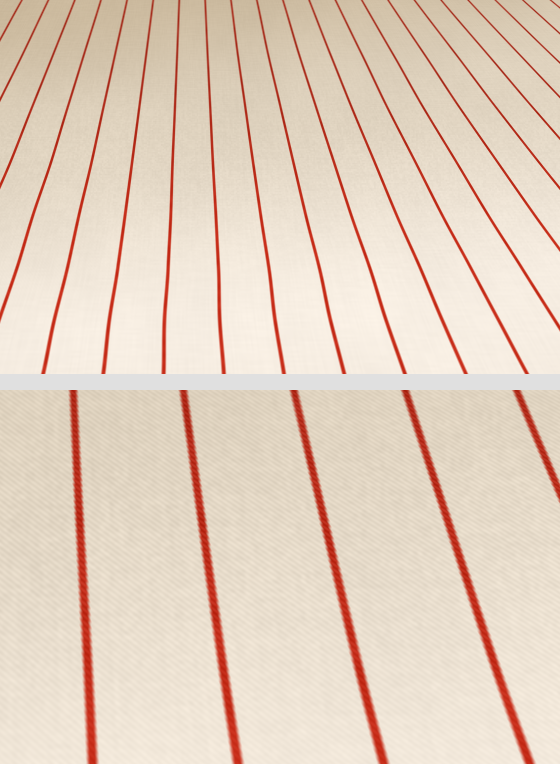
Top: the whole. Bottom: its middle third, enlarged.
This texture is drawn by a WebGL 2 fragment shader. Its source:

```glsl
#version 300 es
precision highp float;
// Cream twill cloth with thin red woven stripes, receding into the distance.
// The stripe spacing shrinks with depth; stripes repeat with fract, the weave
// is a diagonal sine, and focus is sharpest in a band above the centre.

#define NEAR_GAP 0.162      // stripe spacing at the bottom edge
#define FAR_GAP 0.0695      // stripe spacing at the top edge
#define STRIPE_HALF 0.032   // half stripe width, in stripe spacings
#define THREADS 16.0        // twill ribs per stripe spacing
#define FOCUS_DEPTH 0.42    // sharpest row, measured from the top
#define SHADE vec3(0.79, 0.72, 0.61)
#define CLOTH vec3(0.87, 0.82, 0.74)
#define LIGHT vec3(0.97, 0.935, 0.89)
#define FAR_RED vec3(0.64, 0.13, 0.07)
#define NEAR_RED vec3(0.77, 0.14, 0.06)

uniform vec2 u_resolution;
out vec4 fragColor;

float hash(vec2 p) {
    return fract(sin(dot(p, vec2(127.1, 311.7))) * 43758.5453);
}

float noise(vec2 p) {
    vec2 i = floor(p), f = fract(p);
    f = f * f * (3.0 - 2.0 * f);
    float low = mix(hash(i), hash(i + vec2(1, 0)), f.x);
    float high = mix(hash(i + vec2(0, 1)), hash(i + vec2(1, 1)), f.x);
    return mix(low, high, f.y);
}

void main() {
    vec2 uv = gl_FragCoord.xy / u_resolution;
    vec2 p = uv * vec2(1.5, 1.0);
    float t = 1.0 - uv.y;   // 0 at the far edge, 1 at the near edge

    // Perspective: canvas position to stripe count across and depth along
    float gap = mix(FAR_GAP, NEAR_GAP, t) - 0.005 * t * (1.0 - t);
    float axis = mix(0.4785, 0.4375, t);
    float across = (p.x - axis) / gap;
    across -= 0.00011 * across * across * across;
    float along = 1.0 / gap;

    // Slight waviness of the cloth
    across += 0.05 * (noise(vec2(across * 0.3, t * 7.0) + 4.0) - 0.5);

    // Depth of field
    float defocus = abs(t - FOCUS_DEPTH);
    float focus = exp(-16.0 * defocus * defocus);
    float blur = max(0.0018 + 0.0032 * defocus, 0.75 / u_resolution.y);

    // Twill ribs, faded where they are out of focus or too fine to draw
    float ribs = across * THREADS + along * 25.0;
    float resolved = 1.0 - smoothstep(0.35, 0.75, fwidth(ribs));
    float twill = sin(6.28318 * ribs) * focus * resolved;

    // Ground: light falls from the near right, with soft mottling
    vec3 color = mix(SHADE, CLOTH, smoothstep(0.0, 0.4, t + 0.2 * uv.x));
    color = mix(color, LIGHT, smoothstep(0.25, 0.9, t + 0.18 * uv.x - 0.07));
    float mottle = noise(p * 6.0) + 0.5 * noise(p * 17.0) - 0.75;
    float slub = noise(vec2(across * 30.0, along * 4.0))
               + noise(vec2(across * 4.0, along * 40.0)) - 1.0;
    float grain = noise(p * 240.0) - 0.5;
    color += 0.018 * mottle + 0.012 * slub + 0.03 * focus * grain;
    color += 0.018 * twill;

    // Stripes: distance to the nearest one, with edges stepped by the weave
    float dist = abs(fract(across + 0.5) - 0.5) * gap;
    float halfWidth = (STRIPE_HALF + 0.004 * twill) * gap;
    float cover = 1.0 - smoothstep(halfWidth - blur, halfWidth + blur, dist);
    vec3 red = mix(FAR_RED, NEAR_RED, smoothstep(0.1, 0.7, t));
    red += 0.04 * twill + 0.04 * (noise(vec2(floor(across + 0.5), t * 60.0)) - 0.5);
    color = mix(color, red, 0.96 * cover);

    fragColor = vec4(clamp(color, 0.0, 1.0), 1.0);
}
```
